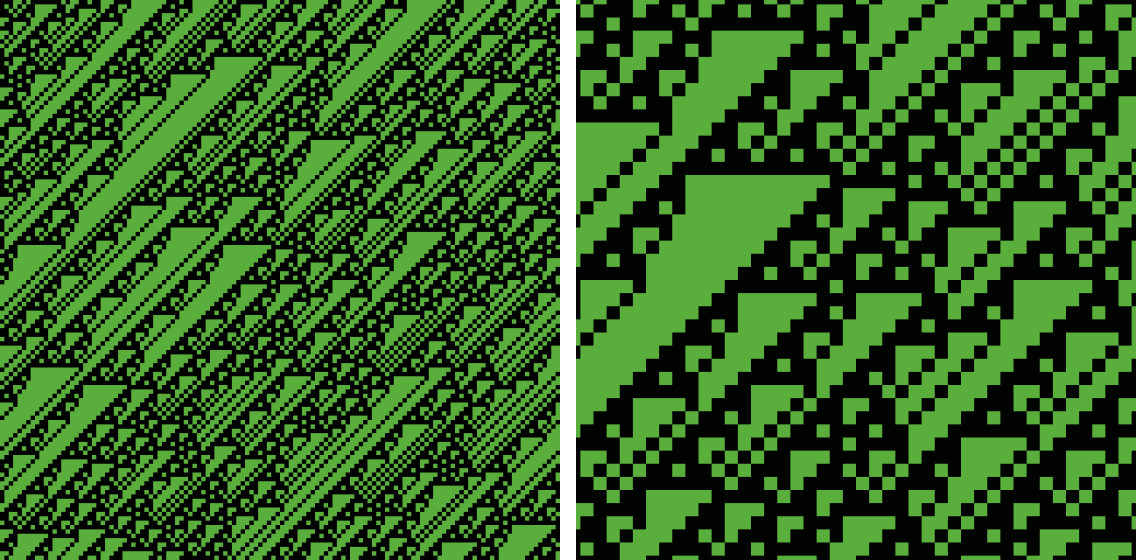
Left, the full canvas; right, a detail of the centre.
Write a WebGL 1 fragment shader that draws this pattern.

```glsl
precision highp float;

// Space-time diagram of a one-dimensional cellular automaton (rule 106) on a
// ring of 128 cells: a random first row at the top, one generation per row
// below it. Each pixel replays the history down to its own row.

uniform vec2 u_resolution;

const int BLOCKS = 32;          // four cells are packed in each vec4
const int GENERATIONS = 128;
const float CELLS = 128.0;

// Random cell states: -1 is alive, +1 is empty.
vec4 randomStates(vec4 cell) {
  vec4 noise = fract(sin(cell * 12.9898 + 4.137) * 43758.5453);
  return 1.0 - 2.0 * step(0.5, noise);
}

// Share of a pixel footprint that lies inside the unit cells starting at 'cell'.
vec4 coverage(vec4 cell, float center, float footprint) {
  vec4 low = max(cell, vec4(center - 0.5 * footprint));
  vec4 high = min(cell + 1.0, vec4(center + 0.5 * footprint));
  return max(high - low, 0.0) / footprint;
}

void main() {
  vec2 uv = gl_FragCoord.xy / u_resolution;
  vec2 position = vec2(uv.x, 1.0 - uv.y) * CELLS;
  vec2 footprint = CELLS / u_resolution;
  vec4 offsets = vec4(0.0, 1.0, 2.0, 3.0);

  // First generation; the extra block closes the ring.
  vec4 row[BLOCKS + 1];
  for (int j = 0; j < BLOCKS; j++) {
    row[j] = randomStates(4.0 * float(j) + offsets);
  }

  float state = 0.0;
  for (int t = 0; t < GENERATIONS; t++) {
    float generation = float(t);
    if (generation > position.y + 0.5 * footprint.y) break;

    // Box-filtered sample of the rows that the pixel touches.
    float rowShare = coverage(vec4(generation), position.y, footprint.y).x;
    if (rowShare > 0.0) {
      for (int j = 0; j < BLOCKS; j++) {
        vec4 cell = 4.0 * float(j) + offsets;
        state += rowShare * dot(row[j], coverage(cell, position.x, footprint.x));
      }
    }

    // Rule 106: right XOR (left AND center). With signs, XOR is a product
    // and AND is a maximum.
    row[BLOCKS] = row[0];
    float previous = row[BLOCKS - 1].w;
    for (int j = 0; j < BLOCKS; j++) {
      vec4 center = row[j];
      vec4 left = vec4(previous, center.xyz);
      vec4 right = vec4(center.yzw, row[j + 1].x);
      row[j] = right * max(left, center);
      previous = center.w;
    }
  }

  vec3 black = vec3(0.0, 0.01, 0.0);
  vec3 leafGreen = vec3(0.352, 0.688, 0.236);
  float empty = clamp(0.5 + 0.5 * state, 0.0, 1.0);
  gl_FragColor = vec4(mix(black, leafGreen, empty), 1.0);
}
```
